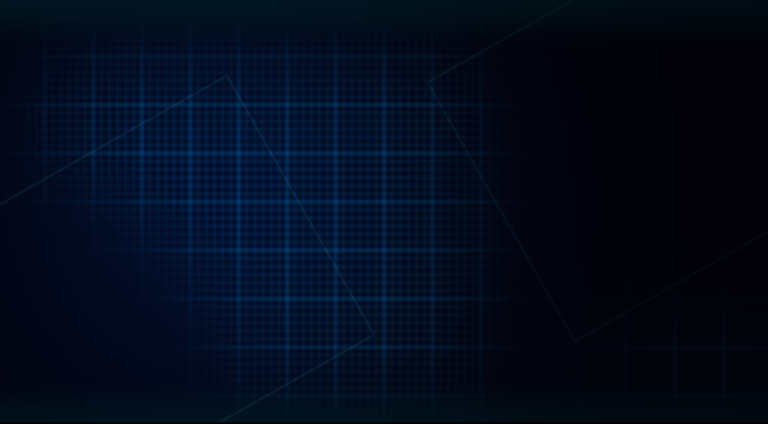
This background is drawn by a Shadertoy shader. Its source:

```glsl
// Dark blue technical backdrop: a glowing fine grid, tilted frames and teal edge bands.

const vec3 NIGHT = vec3(0.007, 0.005, 0.036);
const vec3 BLUE_GLOW = vec3(0.0, 0.045, 0.125);
const vec3 GRID_BLUE = vec3(0.0, 0.130, 0.190);
const vec3 FRAME_TEAL = vec3(0.045, 0.110, 0.105);
const vec3 BAND_TEAL = vec3(0.0, 0.085, 0.125);

const float CELL = 0.0631;
const vec2 GRID_ORIGIN = vec2(0.3740, 0.2893);
const float FRAME_TILT = 0.517;
const vec2 FRAME_HALF = vec2(0.388, 0.194);

// Soft falloff from a center, with a separate radius on each axis
float softSpot(vec2 p, vec2 center, vec2 radius) {
    vec2 d = (p - center) / radius;
    return exp(-dot(d, d));
}

// Distance to the nearest line on each axis, in units of the line width
vec2 gridOffset(vec2 p, float spacing, float width) {
    return (fract(p / spacing + 0.5) - 0.5) * spacing / width;
}

// Soft grid lines, and a version with a flatter top
vec2 softLines(vec2 d) {
    return exp(-d * d);
}

vec2 flatLines(vec2 d) {
    return exp(-d * d * d * d);
}

mat2 rotation(float angle) {
    float c = cos(angle), s = sin(angle);
    return mat2(c, -s, s, c);
}

float boxDistance(vec2 p, vec2 halfSize) {
    vec2 d = abs(p) - halfSize;
    return length(max(d, 0.0)) + min(max(d.x, d.y), 0.0);
}

// Outline of a tilted box
float frameLine(vec2 p, vec2 center, float width) {
    float d = boxDistance(rotation(FRAME_TILT) * (p - center), FRAME_HALF) / width;
    return exp(-d * d);
}

// Where the grid shows: a round hollow lower left, soft fades at the sides
float gridMask(vec2 p) {
    float hollow = smoothstep(0.18, 0.38, length(p - vec2(0.02, 0.04)));
    float sides = smoothstep(-0.04, 0.18, p.x) * (1.0 - smoothstep(0.49, 0.72, p.x));
    float ends = smoothstep(-0.10, 0.18, p.y) * (1.0 - smoothstep(0.37, 0.57, p.y));
    float corner = 0.24 * softSpot(p, vec2(0.92, 0.08), vec2(0.17, 0.08));
    return hollow * sides * ends + corner;
}

void mainImage(out vec4 fragColor, in vec2 fragCoord) {
    // The canvas width is one unit
    vec2 p = fragCoord / iResolution.x;
    float top = iResolution.y / iResolution.x;
    float pixel = 1.0 / iResolution.x;

    // Base and broad glow
    vec3 color = NIGHT + BLUE_GLOW * softSpot(p, vec2(0.28, 0.29), vec2(0.31, 0.33));

    // Fine mesh, then the main lines with a halo
    vec2 g = p - GRID_ORIGIN;
    vec2 fine = softLines(gridOffset(g, CELL / 6.0, max(0.0026, pixel)));
    vec2 core = flatLines(gridOffset(g, CELL, max(0.0034, pixel)));
    vec2 halo = softLines(gridOffset(g, CELL, 0.007));
    float mesh = 0.33 * (fine.x + fine.y);
    float mainLines = 0.37 * (core.x + core.y) + 0.05 * (halo.x + halo.y);
    color += GRID_BLUE * gridMask(p) * (mesh + mainLines);

    // Teal bands along the top and bottom edges
    float topBand = 1.0 - smoothstep(0.005, 0.065, top - p.y);
    float bottomBand = 1.0 - smoothstep(0.0, 0.060, p.y);
    float bandDim = mix(1.0, 0.60, smoothstep(0.40, 0.90, p.x));
    color = mix(color, BAND_TEAL * bandDim, 0.85 * max(topBand, 0.85 * bottomBand));

    // Tilted frames
    float frameWidth = max(0.0017, pixel);
    color += FRAME_TEAL * 0.55 * frameLine(p, vec2(0.054, 0.0933), frameWidth);
    float rightFade = mix(0.42, 0.22, smoothstep(0.58, 0.85, p.x));
    color += FRAME_TEAL * rightFade * frameLine(p, vec2(0.990, 0.468), frameWidth);

    // Thin dark rim at the bottom
    color *= smoothstep(0.0010, 0.0010 + 1.5 * pixel, p.y);
    fragColor = vec4(color, 1.0);
}
```
